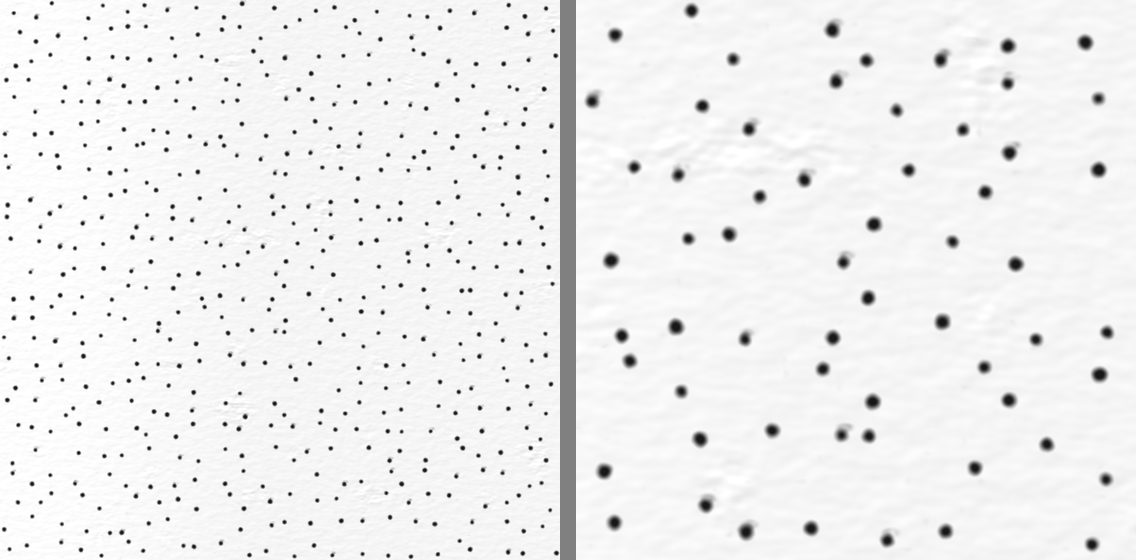
Left: the whole. Right: its middle third, enlarged.
A WebGL 2 fragment shader for this texture:

```glsl
#version 300 es
precision highp float;
// Pale plaster sheet peppered with small soft black pinholes.
// Holes sit on a jittered cell grid; the surface is embossed gradient noise
// with a few rougher patches, faint pits and a gentle left-to-right shade.

uniform vec2 u_resolution;
out vec4 fragColor;

const float HOLE_CELLS = 24.0;      // cells across the canvas
const float HOLE_JITTER = 0.74;     // scatter inside a cell
const float HOLE_SHARE = 0.94;      // share of cells holding a hole
const float HOLE_RADIUS = 0.0036;
const float HOLE_SOFTNESS = 0.0024;
const float HOLE_WOBBLE = 0.0007;
const float HOLE_TONE = 0.09;
const float SMUDGE_SHARE = 0.2;     // share of holes with a grey smear
const float SMUDGE_DEPTH = 0.3;
const float LEFT_TONE = 0.992;
const float RIGHT_TONE = 0.962;
const vec2 RELIEF_SCALE = vec2(48.0, 80.0);
const vec2 LIGHT_STEP = vec2(-0.0014, 0.0026);
const float RELIEF_DEPTH = 0.045;
const float SCUFF_DEPTH = 0.13;
const float PIT_DEPTH = 0.16;

// Integer hash: two values in 0..1 for each cell
vec2 hash2(vec2 cell) {
    uvec2 v = uvec2(ivec2(cell)) * 1664525u + 1013904223u;
    v.x += v.y * 1664525u;
    v.y += v.x * 1664525u;
    v ^= v >> 16u;
    v.x += v.y * 1664525u;
    v.y += v.x * 1664525u;
    v ^= v >> 16u;
    return vec2(v >> 8u) / 16777216.0;
}

float cornerRamp(vec2 cell, vec2 offset) {
    float angle = 6.28318 * hash2(cell).x;
    return dot(vec2(cos(angle), sin(angle)), offset);
}

float gradientNoise(vec2 p) {
    vec2 i = floor(p), f = p - i;
    vec2 u = f * f * f * (f * (f * 6.0 - 15.0) + 10.0);
    vec2 e = vec2(1.0, 0.0);
    float low = mix(cornerRamp(i, f), cornerRamp(i + e, f - e), u.x);
    float high = mix(cornerRamp(i + e.yx, f - e.yx),
                     cornerRamp(i + e.xx, f - e.xx), u.x);
    return mix(low, high, u.y);
}

float surfaceHeight(vec2 p) {
    vec2 q = p * RELIEF_SCALE;
    return gradientNoise(q) + 0.5 * gradientNoise(q * 2.1 + 37.0);
}

// Lit plaster: shade, relief, rough patches and pits
float plaster(vec2 p) {
    float tone = mix(LEFT_TONE, RIGHT_TONE, smoothstep(0.05, 0.5, p.x));
    float slope = surfaceHeight(p) - surfaceHeight(p + LIGHT_STEP);
    float scuff = smoothstep(0.22, 0.6, gradientNoise(p * 13.0 + 71.0));
    float pit = smoothstep(0.4, 0.7, gradientNoise(p * vec2(95.0, 125.0) + 11.0));
    tone += slope * (RELIEF_DEPTH + SCUFF_DEPTH * scuff);
    return tone - pit * PIT_DEPTH * (0.25 + scuff);
}

// x: hole coverage, y: smear coverage
vec2 holes(vec2 p, float pixel) {
    float soft = max(HOLE_SOFTNESS, pixel);
    float wobble = HOLE_WOBBLE * gradientNoise(p * 190.0);
    vec2 home = floor(p * HOLE_CELLS);
    vec2 cover = vec2(0.0);
    for (int y = -1; y <= 1; y++) {
        for (int x = -1; x <= 1; x++) {
            vec2 cell = home + vec2(x, y);
            vec2 place = hash2(cell + 500.0);
            vec2 trait = hash2(cell + 900.0);
            if (trait.x > HOLE_SHARE) continue;
            vec2 centre = (cell + 0.5 + HOLE_JITTER * (place - 0.5)) / HOLE_CELLS;
            vec2 d = p - centre;
            float radius = HOLE_RADIUS * mix(0.82, 1.12, fract(trait.x * 17.0));
            float hole = 1.0 - smoothstep(radius - soft, radius + soft, length(d) + wobble);
            cover.x = max(cover.x, hole);

            // Grey smear beside some of the holes
            if (trait.y < SMUDGE_SHARE) {
                vec2 s = (d - vec2(0.002, 0.0045)) / vec2(0.007, 0.004);
                cover.y = max(cover.y, 1.0 - smoothstep(0.2, 1.0, length(s)));
            }
        }
    }
    return cover;
}

void main() {
    float pixel = 1.0 / min(u_resolution.x, u_resolution.y);
    vec2 p = gl_FragCoord.xy * pixel;
    vec2 cover = holes(p, pixel);
    float grain = 0.6 + gradientNoise(p * 160.0 + 23.0);
    float tone = plaster(p) - SMUDGE_DEPTH * cover.y * grain;
    tone = mix(tone, HOLE_TONE, cover.x);
    fragColor = vec4(vec3(clamp(tone, 0.0, 1.0)), 1.0);
}
```
